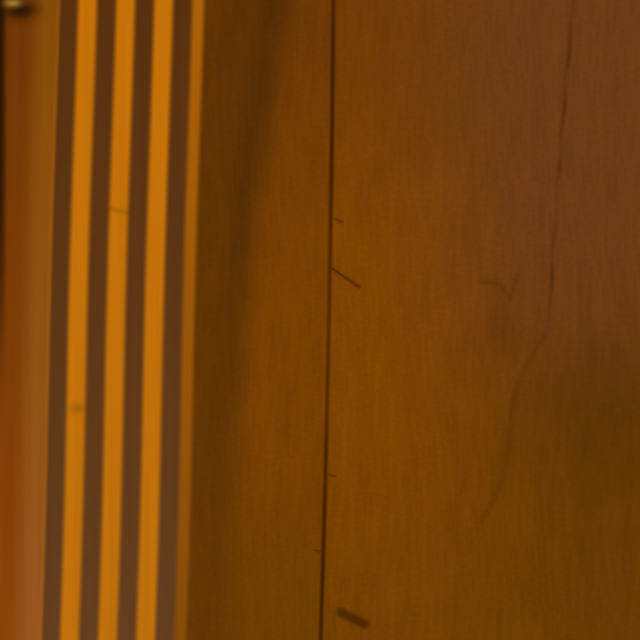
Reproduce this texture procedurally as a Shadertoy shader.

```glsl
// Varnished wooden panel with a split seam, beside slanted light and dark inlay strips.

float hash(vec2 p) {
    return fract(sin(dot(p, vec2(127.1, 311.7))) * 4375.85);
}

// Cellular noise: distance to the nearest scattered point.
float cellular(vec2 p) {
    vec2 cell = floor(p);
    float nearest = 2.0;
    for (int j = -1; j <= 1; j++) {
        for (int i = -1; i <= 1; i++) {
            vec2 c = cell + vec2(i, j);
            nearest = min(nearest, length(p - c - vec2(hash(c), hash(c + 19.3))));
        }
    }
    return nearest;
}

// Layered sines stretched along the height, about -1 to 1.
float grain(vec2 p, float frequency) {
    float sum = 0.0, weight = 0.5;
    for (int i = 0; i < 4; i++) {
        float bend = 1.3 * sin(p.y * 5.0 + float(i) * 2.1 + p.x * 11.0);
        sum += weight * sin(p.x * frequency + bend + float(i) * 1.7);
        frequency *= 1.83;
        weight *= 0.65;
    }
    return sum;
}

// Coverage of a soft line from a to b.
float stroke(vec2 p, vec2 a, vec2 b, float radius, float blur) {
    vec2 ab = b - a;
    float t = clamp(dot(p - a, ab) / dot(ab, ab), 0.0, 1.0);
    return 1.0 - smoothstep(radius - blur, radius + blur, length(p - a - ab * t));
}

float blob(vec2 p, vec2 center, vec2 size) {
    vec2 d = (p - center) / size;
    return exp(-dot(d, d));
}

vec3 panelColor(vec2 p, float seam) {
    // Broad varnish tones
    vec3 warm = mix(vec3(0.46, 0.255, 0.01), vec3(0.50, 0.265, 0.01), smoothstep(0.0, 0.4, p.y));
    warm = mix(warm, vec3(0.45, 0.235, 0.02), smoothstep(0.55, 1.0, p.y));
    vec3 dull = mix(vec3(0.41, 0.23, 0.01), vec3(0.43, 0.235, 0.09), smoothstep(0.2, 0.65, p.y));
    vec3 color = mix(warm, dull, smoothstep(0.55, 0.90, p.x + 0.12 * (p.y - 0.5)));
    color *= 1.0 - 0.05 * (1.0 - smoothstep(seam - 0.006, seam + 0.006, p.x));
    color *= 1.0 - 0.10 * blob(p, vec2(0.94, 0.36), vec2(0.10, 0.12));

    // Curved shadow along the left side, fading downward
    float shadowEdge = 0.362 + 0.087 * p.y * p.y;
    float shadow = 1.0 - smoothstep(-0.03, 0.03, p.x - shadowEdge);
    vec3 shade = mix(vec3(0.395, 0.215, 0.015), vec3(0.37, 0.195, 0.02), p.y);
    color = mix(color, shade, shadow * 0.95);
    float ridge = blob(vec2(p.x, 0.0), vec2(shadowEdge - 0.018, 0.0), vec2(0.025, 1.0));
    color *= 1.0 - 0.10 * ridge * smoothstep(0.0, 0.8, p.y);

    // Wavy fibres, mottling and short pores
    vec2 q = p + vec2(0.006 * sin(p.y * 9.0 + p.x * 14.0), 0.0);
    float mottle = cellular(q * vec2(24.0, 11.0)) - 0.5;
    float fibres = cellular(q * vec2(120.0, 16.0)) - 0.5;
    float pores = cellular(p * vec2(110.0, 150.0)) - 0.5;
    return color * (1.0 + 0.015 * grain(q, 95.0) + 0.05 * mottle + 0.06 * fibres + 0.05 * pores);
}

float panelMarks(vec2 p, float seam, float blur) {
    // Seam, varying in depth along its height
    float depth = 0.58 + 0.12 * sin(p.y * 9.0 + 0.5);
    float marks = depth * (1.0 - smoothstep(0.0, 0.0025 + blur, abs(p.x - seam)));
    // Splinters beside the seam and a dent near the foot
    marks = max(marks, 0.58 * stroke(p, vec2(0.518, 0.659), vec2(0.535, 0.653), 0.001, blur));
    marks = max(marks, 0.62 * stroke(p, vec2(0.518, 0.581), vec2(0.561, 0.552), 0.0015, blur));
    marks = max(marks, 0.55 * stroke(p, vec2(0.512, 0.259), vec2(0.524, 0.256), 0.001, blur));
    marks = max(marks, 0.55 * stroke(p, vec2(0.492, 0.140), vec2(0.505, 0.138), 0.001, blur));
    marks = max(marks, 0.50 * stroke(p, vec2(0.533, 0.043), vec2(0.569, 0.025), 0.007, 0.005));
    // Broken fine crack above a pale, winding vein
    float rise = max(p.y - 0.5, 0.0) * 2.0;
    float crackX = 0.859 + 0.037 * pow(rise, 1.3) + 0.001 * sin(p.y * 70.0);
    float crack = 1.0 - smoothstep(0.0, 0.003 + blur, abs(p.x - crackX));
    float broken = 0.65 + 0.35 * sin(p.y * 27.0 + 2.0 * sin(p.y * 43.0));
    marks = max(marks, 0.28 * crack * broken * smoothstep(0.47, 0.55, p.y));
    float t = (p.y - 0.167) / 0.313;
    float veinX = 0.74 + 0.113 * t + 0.014 * sin(6.283 * t);
    float vein = 1.0 - smoothstep(0.0, 0.01, abs(p.x - veinX));
    marks = max(marks, 0.13 * vein * smoothstep(0.0, 0.1, t) * smoothstep(1.1, 0.9, t));
    // Faint bruise
    float bruise = stroke(p, vec2(0.753, 0.560), vec2(0.781, 0.557), 0.003, 0.007);
    bruise = max(bruise, stroke(p, vec2(0.781, 0.557), vec2(0.797, 0.534), 0.003, 0.007));
    bruise = max(bruise, stroke(p, vec2(0.797, 0.534), vec2(0.808, 0.570), 0.003, 0.007));
    return max(marks, max(0.22 * bruise, 0.12 * blob(p, vec2(0.777, 0.486), vec2(0.025, 0.04))));
}

vec3 inlayColor(vec2 p, float s, float blur) {
    // Rounded rail on the far left
    vec3 rail = mix(vec3(0.54, 0.26, 0.03), vec3(0.44, 0.21, 0.02), p.y);
    vec3 railEdge = mix(vec3(0.59, 0.335, 0.12), vec3(0.52, 0.29, 0.03), p.y);
    vec3 color = mix(rail, railEdge, smoothstep(0.008, 0.045, s));
    color *= 1.0 - 0.6 * (1.0 - smoothstep(0.0, 0.014, p.x)) * smoothstep(0.3, 0.75, p.y);

    // Alternating strips; the last light one is duller
    vec3 light = mix(vec3(0.75, 0.44, 0.05), vec3(0.77, 0.44, 0.03), p.y);
    vec3 dullLight = mix(vec3(0.53, 0.30, 0.04), vec3(0.68, 0.38, 0.03), p.y);
    light = mix(light, dullLight, smoothstep(0.255, 0.270, s));
    vec3 dark = mix(vec3(0.39, 0.24, 0.12), vec3(0.35, 0.19, 0.05), p.y);
    float phase = mod(s - 0.0635, 0.0595);
    float fromLight = abs(phase - 0.0448) - 0.0147;
    vec3 strips = mix(dark, light, 1.0 - smoothstep(-blur, blur, min(fromLight, phase)));
    strips *= 1.0 - 0.15 * stroke(p, vec2(0.174, 0.674), vec2(0.198, 0.668), 0.002, 0.006);
    strips *= 1.0 - 0.14 * blob(p, vec2(0.121, 0.362), vec2(0.012, 0.008));
    color = mix(color, strips, smoothstep(-blur, blur, s - 0.0635));
    color *= 1.0 + 0.02 * grain(p, 130.0);

    // Brass stud in the upper corner
    color = mix(color, vec3(0.12, 0.06, 0.02), 0.85 * blob(p, vec2(0.03, 0.985), vec2(0.026, 0.014)));
    return mix(color, vec3(0.62, 0.48, 0.18), blob(p, vec2(0.020, 0.995), vec2(0.014, 0.007)));
}

void mainImage(out vec4 fragColor, in vec2 fragCoord) {
    vec2 p = fragCoord / iResolution.xy;
    float blur = max(0.0035, 1.0 / iResolution.y);
    float slanted = p.x - 0.0275 * p.y - 0.001 * sin(p.y * 8.0);
    float seam = 0.501 + 0.032 * p.y - 0.012 * p.y * p.y;
    vec3 panel = panelColor(p, seam);
    panel = mix(panel, vec3(0.17, 0.07, 0.0), panelMarks(p, seam, blur));
    float panelSide = smoothstep(-1.6 * blur, 1.6 * blur, slanted - 0.2905);
    fragColor = vec4(mix(inlayColor(p, slanted, 1.6 * blur), panel, panelSide), 1.0);
}
```
